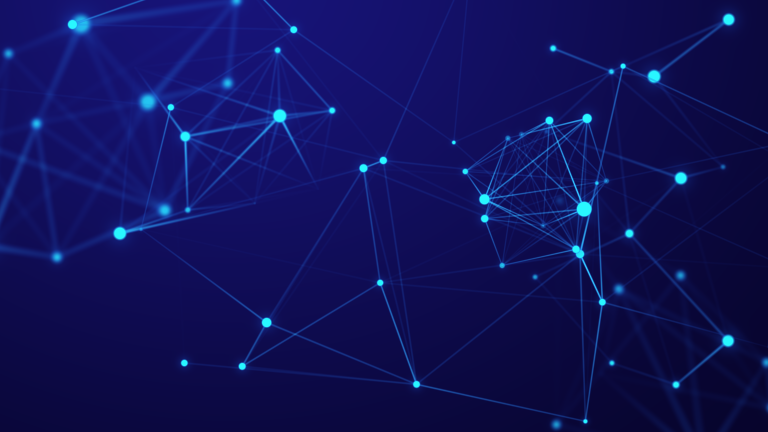
A Shadertoy shader for this background:

```glsl
// Glowing cyan plexus: linked nodes at several focus depths over a deep blue gradient

const int MAX_NODES = 26;

float hash(float n) {
    return fract(sin(n * 12.9898) * 43758.5);
}

// Node position in xy, brightness in z; ring = 1 arranges the nodes around an ellipse
vec3 placeNode(float i, float count, float seed, vec4 area, float ring) {
    float id = seed * 71.0 + i * 3.0;
    vec2 jitter = vec2(hash(id), hash(id + 1.0));
    vec2 start = vec2(hash(seed + 0.3), hash(seed + 0.7));
    vec2 scatter = 2.0 * fract(start + i * vec2(0.7549, 0.5698)) - 1.0 + 0.3 * (jitter - 0.5);
    float angle = 6.2832 * (i + 0.8 * jitter.x) / count;
    vec2 around = vec2(cos(angle), sin(angle)) * mix(1.0, 0.5, jitter.y * jitter.y);
    return vec3(area.xy + area.zw * mix(scatter, around, ring), hash(id + 2.0));
}

// Coverage of a shape of the given half width with a soft border
float softEdge(float d, float halfWidth, float blur) {
    float edge = blur + 0.8 / iResolution.y;
    return 1.0 - smoothstep(max(0.0, halfWidth - edge), halfWidth + edge, d);
}

// area: centre, half size; style: link reach, line half width, dot radius, blur
void drawNetwork(inout vec3 color, vec2 p, int count, float seed, vec4 area,
                 float ring, vec4 style, float keep, vec2 strength) {
    vec3 node[MAX_NODES];
    for (int i = 0; i < count; i++) {
        node[i] = placeNode(float(i), float(count), seed, area, ring);
    }

    // Links fade with length and take on the brightness of their ends
    float light = 0.0;
    for (int i = 1; i < count; i++) {
        for (int j = 0; j < i; j++) {
            vec2 along = node[j].xy - node[i].xy;
            float len = length(along);
            float pick = hash(seed * 53.0 + float(i * 29 + j));
            if (len > style.x || pick > keep) continue;
            vec2 rel = p - node[i].xy;
            float t = clamp(dot(rel, along) / max(len * len, 1e-5), 0.0, 1.0);
            float glow = mix(node[i].z, node[j].z, t);
            float fade = 1.0 - len * len / (style.x * style.x);
            float line = softEdge(length(rel - along * t), style.y * (0.5 + glow), style.w * 0.7);
            line *= strength.x * glow * fade * mix(0.2, 1.0, pick / keep);
            light = mix(light, 1.0, clamp(line, 0.0, 1.0));
        }
    }
    vec3 lineColor = mix(vec3(0.11, 0.28, 0.84), vec3(0.20, 0.80, 1.0), light);
    color = mix(color, lineColor, light);

    // Discs with a faint halo
    for (int i = 0; i < count; i++) {
        float d = length(p - node[i].xy);
        float z = node[i].z;
        float radius = style.z * mix(0.3, 1.0, z * z);
        float visible = strength.y * smoothstep(0.1, 0.35, z);
        float halo = 0.25 * exp(-d * d / (radius * radius * 3.5));
        color = mix(color, vec3(0.10, 0.36, 0.90), halo * visible);
        float disc = softEdge(d, radius, style.w) * visible;
        color = mix(color, mix(vec3(0.10, 0.42, 0.92), vec3(0.16, 0.97, 1.0), disc), disc);
    }
}

void mainImage(out vec4 fragColor, in vec2 fragCoord) {
    vec2 uv = fragCoord / iResolution.xy;
    vec2 p = fragCoord / iResolution.y;

    // Backdrop: lit from the upper left, dark towards the lower right
    float falloff = length((uv - vec2(0.3, 1.05)) * vec2(1.0, 0.65));
    vec3 color = mix(vec3(0.092, 0.078, 0.48), vec3(0.025, 0.015, 0.165),
                     smoothstep(-0.08, 1.08, falloff));

    // Out of focus links, upper left and lower right
    drawNetwork(color, p, 10, 3.0, vec4(0.24, 0.76, 0.40, 0.36), 0.0,
                vec4(0.70, 0.007, 0.024, 0.009), 0.65, vec2(0.62, 0.8));
    drawNetwork(color, p, 8, 8.0, vec4(1.58, 0.25, 0.32, 0.34), 0.0,
                vec4(0.60, 0.007, 0.020, 0.009), 0.7, vec2(0.45, 0.7));

    // Slightly soft cluster on the left and loose pairs on the right
    drawNetwork(color, p, 9, 5.0, vec4(0.56, 0.64, 0.32, 0.25), 0.0,
                vec4(0.56, 0.0026, 0.019, 0.0018), 0.85, vec2(1.6, 1.0));
    drawNetwork(color, p, 12, 12.0, vec4(1.52, 0.54, 0.27, 0.48), 0.0,
                vec4(0.42, 0.0024, 0.016, 0.0022), 0.6, vec2(1.4, 1.0));

    // Wide thin web over the whole canvas
    drawNetwork(color, p, 25, 17.0, vec4(0.89, 0.5, 0.96, 0.56), 0.0,
                vec4(0.60, 0.0015, 0.012, 0.0006), 0.6, vec2(1.35, 1.0));

    // Dense sharp ring right of the centre
    drawNetwork(color, p, 12, 21.0, vec4(1.23, 0.58, 0.18, 0.21), 1.0,
                vec4(0.50, 0.0012, 0.018, 0.0006), 0.75, vec2(1.5, 1.0));

    fragColor = vec4(color, 1.0);
}
```
